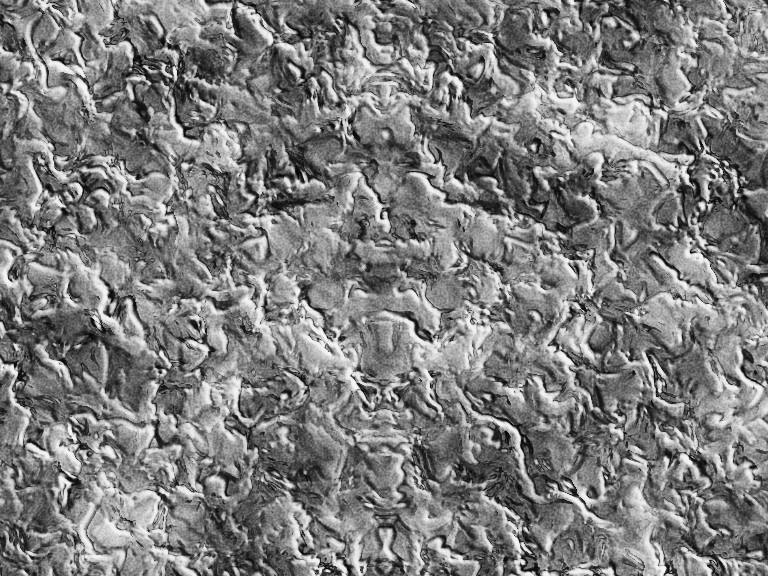
Give the GLSL for this texture, as a Shadertoy shader.

```glsl
// Grey, flaking rock relief, half mirrored about a vertical axis.
// Ragged noise contours become thin lit rims with shadows around flat flakes,
// then cloudy tone, mottling and fine grain are laid over them.

#define MEAN_TONE 0.49
#define CLOUD_TONE 0.42
#define BODY_LIGHT 0.0036
#define RIM_LIGHT 0.50
#define RIM_SHADOW 0.44
#define RIM_WIDTH 0.0046
#define PLATE_TONE 0.20
#define GRAIN_TONE 0.20
#define WARP 0.020
#define ROUGHNESS 0.52
#define TONE_RANGE 0.47
#define LIGHT_DIR normalize(vec2(0.82, 0.57))

vec2 randomDirection(vec2 cell) {
    vec3 h = fract(cell.xyx * vec3(0.1031, 0.1030, 0.0973));
    h += dot(h, h.yzx + 33.33);
    float angle = 6.2832 * fract((h.x + h.y) * h.z);
    return vec2(cos(angle), sin(angle));
}

float gradientNoise(vec2 p) {
    vec2 cell = floor(p), f = p - cell;
    vec2 u = f * f * f * (f * (f * 6.0 - 15.0) + 10.0);
    vec2 x = vec2(1, 0), y = vec2(0, 1);
    float a = dot(randomDirection(cell), f);
    float b = dot(randomDirection(cell + x), f - x);
    float c = dot(randomDirection(cell + y), f - y);
    float d = dot(randomDirection(cell + 1.0), f - 1.0);
    return mix(mix(a, b, u.x), mix(c, d, u.x), u.y);
}

float fbm(vec2 p) {
    float sum = 0.0, amplitude = 1.0;
    for (int i = 0; i < 4; i++) {
        sum += amplitude * gradientNoise(p);
        p = mat2(1.6, 1.2, -1.2, 1.6) * p + 17.3;
        amplitude *= ROUGHNESS;
    }
    return sum;
}

// Noise with its domain bent, for hooked and curled contours
float warpedNoise(vec2 p, float frequency) {
    vec2 bend = vec2(gradientNoise(p * 17.0 + 40.0), gradientNoise(p * 17.0 + 71.0));
    return fbm((p + WARP * bend) * frequency + frequency * 13.0);
}

// Symmetric in the middle, independent towards both sides
float mirroredNoise(vec2 p, float frequency) {
    float side = smoothstep(0.16, 0.40, abs(p.x));
    float sum = 0.0;
    vec2 folded = vec2(sqrt(p.x * p.x + 0.00008), p.y);
    if (side < 1.0) sum += (1.0 - side) * warpedNoise(folded + 5.0, frequency);
    if (side > 0.0) sum += side * warpedNoise(p + 23.0, frequency);
    return sum / length(vec2(side, 1.0 - side));
}

// Light on one set of flakes
float flakeLight(vec2 p, float frequency, float levels) {
    const float e = 0.0015;
    float height = levels * mirroredNoise(p, frequency);
    float right = levels * mirroredNoise(p + vec2(e, 0), frequency);
    float above = levels * mirroredNoise(p + vec2(0, e), frequency);
    vec2 slope = vec2(right - height, above - height) / e;
    float steepness = max(length(slope), 8.0);

    // Signed distance to the nearest contour, positive uphill
    float phase = fract(height + 0.5) - 0.5;
    float d = phase / steepness / RIM_WIDTH;
    float facing = dot(-slope, LIGHT_DIR) / steepness;

    float rim = exp(-d * d);
    float shadow = exp(-(d + 1.9) * (d + 1.9) * 0.9);
    float strength = 0.85 + 1.1 * gradientNoise(p * 9.0 + frequency);
    float plate = phase - 0.5 * tanh(clamp(d, -8.0, 8.0));

    float light = strength * (RIM_LIGHT * rim * (facing + 0.35)
                            - RIM_SHADOW * shadow * (facing + 0.40));
    light += BODY_LIGHT * clamp(dot(-slope, LIGHT_DIR), -30.0, 30.0);
    return light - PLATE_TONE * plate;
}

void mainImage(out vec4 fragColor, in vec2 fragCoord) {
    // Height is one unit, the mirror axis lies at x = 0
    vec2 p = fragCoord / iResolution.y;
    p.x -= 0.5 * iResolution.x / iResolution.y;

    // Large plates and small flakes
    float tone = flakeLight(p, 6.5, 2.0);
    tone += 0.85 * flakeLight(p, 12.5, 1.3);

    // Cloudy stains and grain
    tone += CLOUD_TONE * mirroredNoise(p, 4.6);
    tone += GRAIN_TONE * gradientNoise(p * 250.0 + 9.0);

    // Soft limits keep light and dark from clipping
    tone = MEAN_TONE + TONE_RANGE * tanh(tone / TONE_RANGE);
    fragColor = vec4(vec3(tone), 1.0);
}
```
